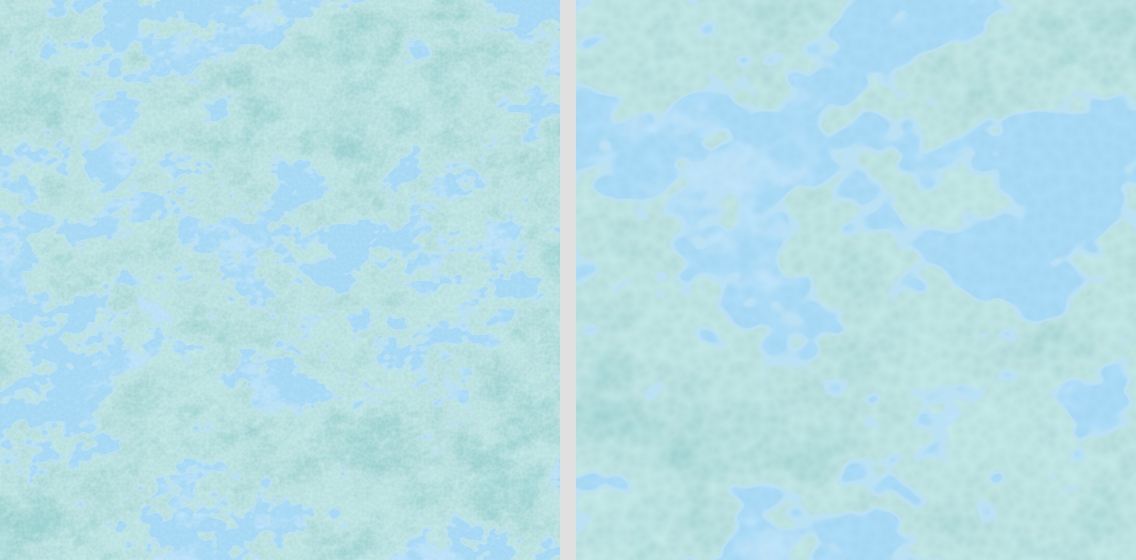
Left, the full canvas; right, a detail of the centre.
A WebGL 1 fragment shader for this texture:

```glsl
precision highp float;
// Pale teal weathered surface with ragged sky-blue patches and soft mottling.
uniform vec2 u_resolution;

vec2 hash2(vec2 cell) {
  vec2 q = vec2(dot(cell, vec2(127.1, 311.7)), dot(cell, vec2(269.5, 183.3)));
  return fract(sin(q) * 43758.55);
}

float valueNoise(vec2 p) {
  vec2 cell = floor(p);
  vec2 w = fract(p);
  w = w * w * (3.0 - 2.0 * w);
  float low = mix(hash2(cell).x, hash2(cell + vec2(1.0, 0.0)).x, w.x);
  float high = mix(hash2(cell + vec2(0.0, 1.0)).x, hash2(cell + 1.0).x, w.x);
  return mix(low, high, w.y);
}

// Layered noise, turned at each octave to hide the lattice
float layeredNoise(vec2 p, float gain) {
  float sum = 0.0;
  float total = 0.0;
  float amplitude = 1.0;
  for (int i = 0; i < 5; i++) {
    sum += amplitude * valueNoise(p);
    total += amplitude;
    amplitude *= gain;
    p = mat2(1.6, 1.2, -1.2, 1.6) * p + 17.3;
  }
  return sum / total;
}

// Distance to the nearest scattered point
float cellularNoise(vec2 p) {
  vec2 cell = floor(p);
  float nearest = 2.0;
  for (int y = -1; y <= 1; y++) {
    for (int x = -1; x <= 1; x++) {
      vec2 neighbour = cell + vec2(float(x), float(y));
      nearest = min(nearest, distance(p, neighbour + hash2(neighbour)));
    }
  }
  return nearest;
}

void main() {
  vec2 uv = gl_FragCoord.xy / min(u_resolution.x, u_resolution.y);

  // Features run slightly uphill and are wider than tall
  vec2 slanted = mat2(0.98, -0.2, 0.2, 0.98) * uv;
  float field = layeredNoise(slanted * vec2(5.6, 7.4) + vec2(3.7, 8.2), 0.77);
  float mottle = layeredNoise(slanted * vec2(16.0, 21.0) + 41.0, 0.8) - 0.5;
  float grain = cellularNoise(uv * 135.0) - 0.5;

  // Teal ground, darker far away from the patches
  float depth = 1.0 - smoothstep(0.16, 0.53, field + 0.35 * mottle + 0.04 * grain);
  vec3 teal = mix(vec3(0.745, 0.89, 0.89), vec3(0.63, 0.835, 0.835), depth);
  teal += 0.035 * grain + 0.04 * mottle;

  // Blue patches with a pale rim and cloudy highlights
  vec3 paleBlue = vec3(0.735, 0.885, 0.955);
  float cloud = smoothstep(0.52, 0.7, layeredNoise(slanted * vec2(8.0, 13.0) + 73.0, 0.75));
  vec3 blue = mix(vec3(0.66, 0.855, 0.965), vec3(0.745, 0.89, 0.975), cloud);
  blue += 0.025 * grain;

  vec3 color = mix(teal, paleBlue, smoothstep(0.548, 0.56, field));
  color = mix(color, blue, smoothstep(0.566, 0.586, field));
  gl_FragColor = vec4(color, 1.0);
}
```
